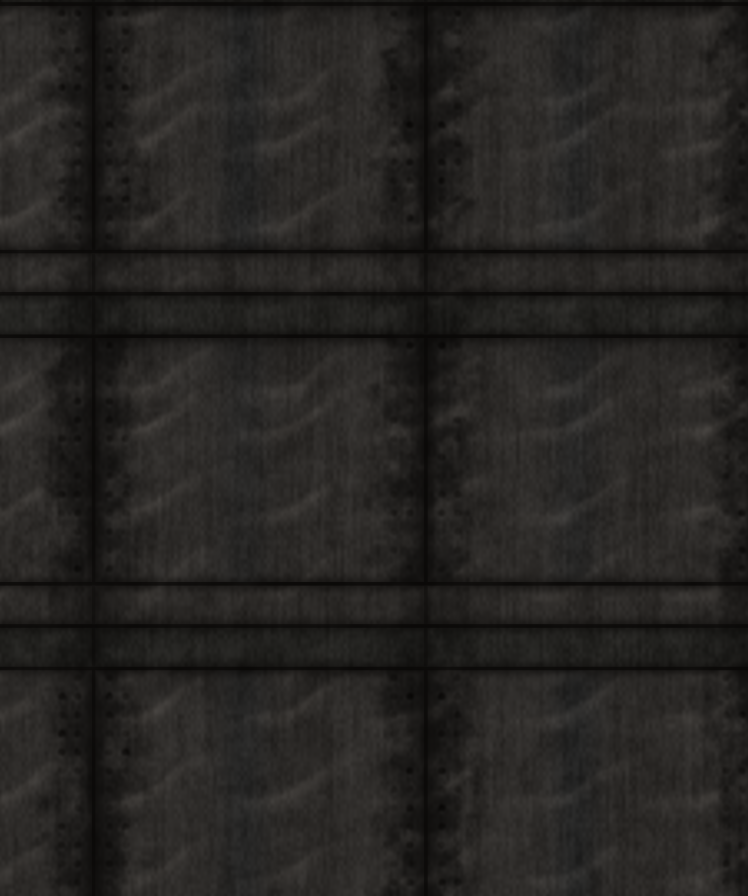
A Shadertoy shader for this texture:

```glsl
// Dark riveted metal plating: square tiles, each a tall panel above two thin bands.
// Seams and rivets come from folded tile coordinates; vertical grain, grime and a
// separate grid of soft, S-shaped sheen streaks are laid over the whole surface.

// Layout, in canvas heights (y runs downward from the top)
const float PITCH = 0.3708;
const vec2 TILE_ORIGIN = vec2(0.1045, 0.0045);
const vec2 STREAK_CELL = vec2(0.1576, 0.0798);
const vec2 STREAK_ORIGIN = vec2(0.089, -0.022);

// Streak rows repeat every four cells: shift down in cells, and strength
const vec4 STREAK_SHIFT = vec4(-0.07, 0.08, -0.32, -0.18);
const vec4 STREAK_POWER = vec4(0.65, 0.65, 1.0, 0.85);

// Measures in tile units
const float BAND_TOP = 0.745;
const float BAND_SPLIT = 0.872;
const float SEAM_HALF = 0.0065;
const float SEAM_SHADE = 0.022;
const vec2 RIVET_STEP = vec2(0.048, 0.056);
const float RIVET_RADIUS = 0.013;

const vec3 PANEL_COLOR = vec3(0.168, 0.159, 0.150);
const vec3 BAND_COLOR = vec3(0.162, 0.153, 0.144);
const vec3 LOW_BAND_COLOR = vec3(0.132, 0.130, 0.120);
const vec3 SEAM_COLOR = vec3(0.036, 0.030, 0.025);
const vec3 SHEEN_COLOR = vec3(0.100, 0.095, 0.090);
const vec3 COOL_TINT = vec3(-0.024, -0.014, -0.006);

float hash(vec2 p) {
    vec3 q = fract(vec3(p.xyx) * 0.1031);
    q += dot(q, q.yzx + 33.33);
    return fract((q.x + q.y) * q.z);
}

float noise(vec2 p) {
    vec2 i = floor(p), f = fract(p);
    f = f * f * (3.0 - 2.0 * f);
    return mix(mix(hash(i), hash(i + vec2(1, 0)), f.x),
               mix(hash(i + vec2(0, 1)), hash(i + vec2(1, 1)), f.x), f.y);
}

float fbm(vec2 p) {
    float sum = 0.0, amp = 0.55;
    for (int i = 0; i < 3; i++) {
        sum += amp * noise(p);
        p = p * 2.03 + 17.1;
        amp *= 0.5;
    }
    return sum;
}

float bump(float x, float width) {
    return exp(-x * x / (width * width));
}

// Soft streaks, flat at the left and rising to the right
float sheen(vec2 p) {
    vec2 g = (p - STREAK_ORIGIN) / STREAK_CELL;
    g.y += 0.12 * (noise(p * 24.0) - 0.5);
    float sum = 0.0;
    for (int j = -1; j <= 1; j++)
    for (int i = -1; i <= 1; i++) {
        vec2 cell = floor(g) + vec2(i, j);
        int row = int(mod(cell.y, 4.0));
        float seed = hash(vec2(mod(cell.x, 2.0), row) + 5.7);
        vec2 d = g - cell - 0.5 - vec2(0.08 * (seed - 0.5), STREAK_SHIFT[row]);
        float rise = 0.2 * d.x + 0.48 * smoothstep(-0.1, 0.45, d.x);
        float off = d.y + rise - 0.12;
        float width = off < 0.0 ? 0.075 : 0.14;
        sum += STREAK_POWER[row] * mix(0.75, 1.0, seed) * bump(off, width) * bump(d.x, 0.36);
    }
    return min(sum, 1.2);
}

// Dark line of given half width; x is the edge, y the wide soft shade
vec2 seam(float d, float aa) {
    return vec2(1.0 - smoothstep(SEAM_HALF - aa, SEAM_HALF + aa, d), bump(d, SEAM_SHADE));
}

void mainImage(out vec4 fragColor, in vec2 fragCoord) {
    vec2 p = vec2(fragCoord.x, iResolution.y - fragCoord.y) / iResolution.y;
    vec2 q = (p - TILE_ORIGIN) / PITCH;
    vec2 t = fract(q);
    float aa = 1.0 / (iResolution.y * PITCH);
    float side = abs(q.x - round(q.x));
    float grime = fbm(p * 48.0);

    // Panel and band colours
    float inPanel = 1.0 - smoothstep(BAND_TOP - aa, BAND_TOP + aa, t.y);
    float inLow = smoothstep(BAND_SPLIT - aa, BAND_SPLIT + aa, t.y);
    vec3 color = mix(mix(BAND_COLOR, LOW_BAND_COLOR, inLow), PANEL_COLOR, inPanel);

    // Brushed vertical grain, broad tone and a cool worn centre
    float grain = noise(p * vec2(230.0, 16.0)) + 0.6 * noise(p * vec2(90.0, 5.0)) - 0.8;
    float tone = 0.014 * (bump(t.x - 0.28, 0.09) + bump(t.x - 0.81, 0.07));
    color += 0.032 * grain + tone * mix(0.4, 1.0, inPanel) + 0.05 * (grime - 0.48);
    color += 0.036 * (noise(p * vec2(270.0, 190.0)) - 0.5);
    float tileWear = mix(0.5, 1.0, hash(floor(q) + 2.0));
    color += COOL_TINT * tileWear * bump(t.x - 0.45, 0.07) * inPanel;

    // Mottled shadow beside the uprights and below the panel's top edge
    float shade = 1.0 - smoothstep(0.0, 0.18, side + 0.2 * (grime - 0.48));
    color *= 1.0 - shade * mix(0.25, 0.45, inPanel);
    color *= 1.0 - 0.16 * inPanel * (1.0 - smoothstep(0.0, 0.13, t.y));

    // Sheen, crossing the shadows and weaker on the lowest band
    float sheenMask = mix(1.0, 0.45, inLow) * mix(0.6, 1.0, grime) * (1.0 - 0.3 * shade);
    color += SHEEN_COLOR * sheen(p) * sheenMask;

    // Two columns of worn rivets on each side of an upright
    float column = clamp(round(side / RIVET_STEP.x), 1.0, 2.0);
    float row = floor(t.y / RIVET_STEP.y);
    vec2 r = vec2(side - column * RIVET_STEP.x, t.y - (row + 0.5) * RIVET_STEP.y);
    float wear = inPanel * hash(vec2(row + 20.0 * floor(q.x + 0.5), column + 3.0 * floor(q.y)));
    float hole = 1.0 - smoothstep(0.3, 1.3, length(r) / RIVET_RADIUS);
    float lip = bump(length(r - vec2(0.0, 0.014)) / RIVET_RADIUS, 0.7);
    color += wear * (0.025 * lip - 0.048 * hole);

    // Upright and level seams
    vec2 line = seam(side, aa) * mix(0.65, 0.9, inPanel);
    float levels[3] = float[3](0.0, BAND_TOP, BAND_SPLIT);
    for (int i = 0; i < 3; i++) {
        float d = t.y - levels[i];
        line = max(line, seam(abs(d - round(d)), aa) * vec2(0.95, 0.85));
    }
    line *= mix(0.8, 1.0, noise(p * 40.0));
    color = mix(color, SEAM_COLOR, max(line.x, 0.6 * line.y));

    fragColor = vec4(clamp(color, 0.0, 1.0), 1.0);
}
```
